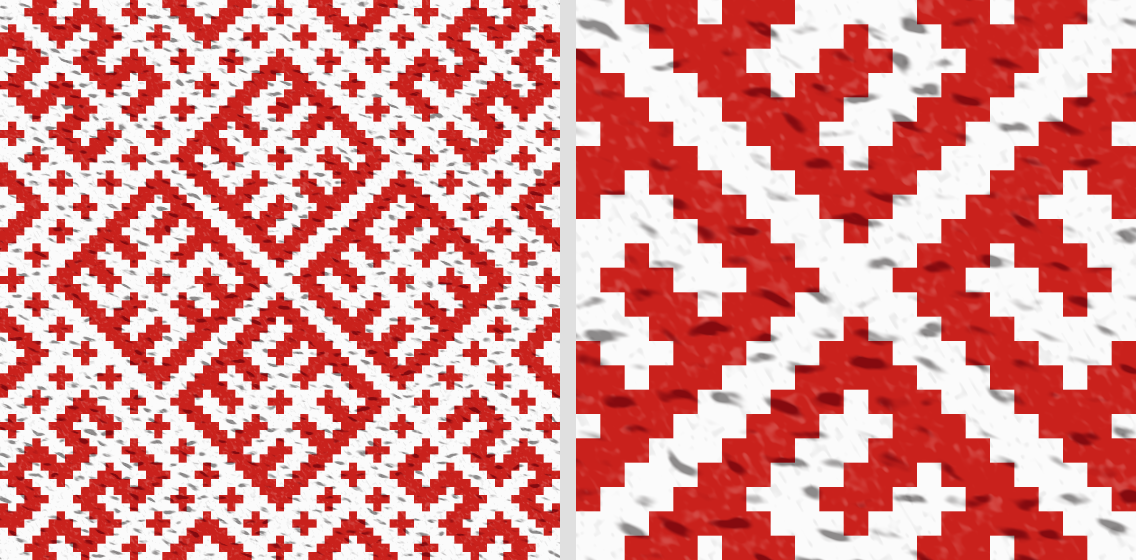
Left: the whole. Right: its middle third, enlarged.
Reproduce this pattern procedurally as a WebGL 2 fragment shader.

```glsl
#version 300 es
precision highp float;
// Red and white knitted folk ornament: four hooked diamonds, crosses and corner meanders.

#define CELLS 69.0                   // knitted cells across the canvas
#define BAND 3.0                     // cells in the width of one diagonal band
#define STITCHES vec2(31.0, 50.0)    // yarn creases across and down
#define SLANT 0.32                   // tilt of the creases
#define WHITE vec3(0.985)
#define CREASE_GREY vec3(0.55, 0.54, 0.54)
#define RED vec3(0.79, 0.13, 0.11)
#define DARK_RED vec3(0.52, 0.04, 0.06)
#define LIGHT_RED vec3(0.84, 0.33, 0.31)

out vec4 fragColor;
uniform vec2 u_resolution;

float hash(vec2 p) {
    vec3 q = fract(vec3(p.xyx) * 0.1031);
    q += dot(q, q.yzx + 33.33);
    return fract((q.x + q.y) * q.z);
}

float noise(vec2 p) {
    vec2 i = floor(p), f = fract(p);
    f = f * f * (3.0 - 2.0 * f);
    return mix(mix(hash(i), hash(i + vec2(1, 0)), f.x),
               mix(hash(i + vec2(0, 1)), hash(i + vec2(1, 1)), f.x), f.y);
}

bool isOdd(int n) { return (n & 1) == 1; }

// Diamond of 9 x 9 blocks: border, centre cross and teeth turning around it.
bool diamond(ivec2 b) {
    ivec2 m = abs(b);
    int ring = max(m.x, m.y);
    if (ring == 4) return true;
    if (ring < 3) return !isOdd(m.x) && !isOdd(m.y);
    int along = m.x == 3 ? b.y * sign(b.x) : -b.x * sign(b.y);
    return along == 0 || along == 2;
}

// Surroundings, by the larger and smaller block distance from the centre lines.
bool surround(int far, int near) {
    if (far == 11) return isOdd(near);              // row of crosses
    if (far < 13) return false;
    if (near == 5) return isOdd(far);               // crosses beside the corners
    if (near > 5) return near == 7 || (far == 13 && near > 6); // edge chevrons
    if (near < 1 || near > 3) return false;
    int phase = (far - 13) % 4;                     // corner meanders
    return !isOdd(phase) || near == (phase == 1 ? 3 : 1);
}

// Square cells grouped into blocks along the two diagonals.
float ornament(vec2 uv) {
    vec2 cell = floor((uv - 0.5) * CELLS + 0.5);
    vec2 diagonal = vec2(cell.x - cell.y, cell.x + cell.y);
    ivec2 block = ivec2(floor((diagonal + 1.0) / BAND));
    ivec2 m = abs(block);
    int far = max(m.x, m.y), near = min(m.x, m.y);
    bool red = far < 10 ? near > 0 && diamond(block - 5 * sign(block))
                        : surround(far, near);
    return red ? 1.0 : 0.0;
}

// Average over the pixel to smooth the cell edges.
float coverage(vec2 uv) {
    float sum = 0.0;
    for (int y = -1; y <= 1; y++)
        for (int x = -1; x <= 1; x++)
            sum += ornament(uv + vec2(x, y) / (3.0 * u_resolution));
    return sum / 9.0;
}

// Short tilted shadows between stitches, scattered in staggered rows.
float creases(vec2 uv) {
    vec2 p = uv * STITCHES;
    p += 0.35 * (vec2(noise(uv * 60.0), noise(uv * 60.0 + 71.0)) - 0.5);
    float shade = 0.0;
    for (int y = -1; y <= 1; y++) {
        float row = floor(p.y) + float(y);
        float shift = 0.5 * mod(row, 2.0) + 0.3 * hash(vec2(row, 5.0));
        float column = floor(p.x - shift);
        for (int x = -1; x <= 1; x++) {
            vec2 id = vec2(column + float(x), row);
            vec2 jitter = vec2(hash(id + 17.0), hash(id + 43.0)) - 0.5;
            vec2 d = p - id - vec2(shift + 0.5, 0.5) - 0.4 * jitter;
            d.y += (SLANT + jitter.x) * d.x;
            float depth = 0.3 + 0.9 * hash(id + 91.0);
            shade = max(shade, depth * exp(-9.0 * d.x * d.x - 24.0 * d.y * d.y));
        }
    }
    return shade;
}

void main() {
    vec2 uv = gl_FragCoord.xy / u_resolution;
    float shade = creases(uv);
    // Fine fibres running with and across the creases.
    float fibre = noise(mat2(1.0, 0.4, -0.4, 1.0) * uv * vec2(130.0, 330.0));
    float fuzz = noise(mat2(1.0, -0.6, 0.6, 1.0) * uv * vec2(280.0, 170.0) + 37.0);
    float wear = 0.75 + 0.5 * noise(uv * 9.0);

    float grey = smoothstep(0.22, 0.95, shade * wear * (0.55 + 0.8 * fibre));
    vec3 whiteYarn = mix(WHITE, CREASE_GREY, grey);
    whiteYarn -= 0.06 * smoothstep(0.65, 1.0, fuzz);

    vec3 redYarn = mix(RED, LIGHT_RED, 0.8 * smoothstep(0.52, 0.95, fuzz * 0.6 + fibre * 0.4));
    redYarn = mix(redYarn, DARK_RED, smoothstep(0.25, 0.9, shade * (0.6 + 0.8 * fibre)));

    fragColor = vec4(mix(whiteYarn, redYarn, coverage(uv)), 1.0);
}
```
